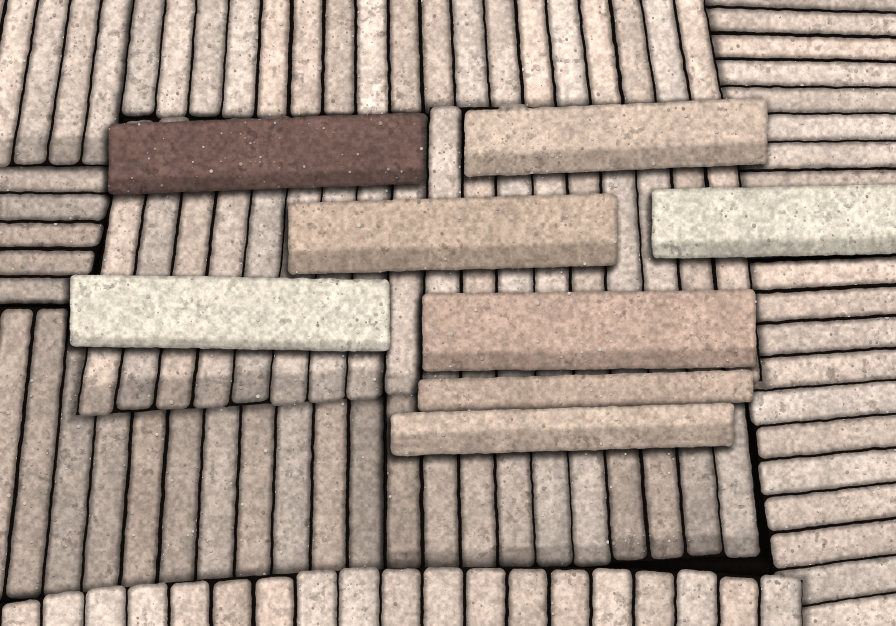
Reproduce this texture procedurally as a WebGL 1 fragment shader.

```glsl
precision highp float;
uniform vec2 u_resolution;
#define SCENE vec2(7.68, 5.38)
#define CLAY vec3(.91, .84, .785)
#define PALE vec3(.93, .89, .815)
#define BURNT vec3(.47, .37, .34)
#define GAP_COLOR vec3(.07, .053, .045)
#define GAP .013
#define WOBBLE .022
#define FACE_SHADE .78
#define GRIT .46
float pixel;
float hash(vec2 p) {
  vec3 q = fract(p.xyx * .1031);
  q += dot(q, q.yzx + 33.33);
  return fract((q.x + q.y) * q.z);
}
float noise(vec2 p) {
  vec2 i = floor(p), f = fract(p);
  f *= f * (3. - 2. * f);
  return mix(mix(hash(i), hash(i + vec2(1, 0)), f.x),
             mix(hash(i + vec2(0, 1)), hash(i + 1.), f.x), f.y);
}
float fbm(vec2 p) {
  float sum = 0., amp = .5;
  for (int i = 0; i < 4; i++) {
    sum += amp * noise(p);
    p = mat2(1.6, 1.2, -1.2, 1.6) * p + 17.3;
    amp *= .5;
  }
  return sum;
}
float roundBox(vec2 p, vec2 halfSize, float r) {
  vec2 q = abs(p) - halfSize + r;
  return length(max(q, 0.)) + min(max(q.x, q.y), 0.) - r;
}
float cover(float d) { return 1. - smoothstep(-pixel, pixel, d); }
// Bricks side by side: u counts bricks, v runs along them from start to end
void course(inout vec3 col, float u, vec2 range, float pitch, float v,
            float start, float end, float face, float tone) {
  float id = floor(u), seed = floor(tone * 100.);
  float h = hash(vec2(id + 40., seed)), k = hash(vec2(id + 71., seed + 9.));
  float region = max(range.x - u, u - range.y) * pitch;
  float bed = max(region, max(start - v, v - end));
  col = mix(col * mix(.5, 1., smoothstep(0., .1, bed)), GAP_COLOR, cover(bed));
  start += .05 * (k - .5);
  end += .05 * (h - .5);
  float across = (fract(u) - .5) * pitch;
  vec2 halfSize = vec2(pitch * .5 - GAP * (.4 + k), (end - start) * .5);
  float d = roundBox(vec2(across, v - (start + end) * .5), halfSize, .06);
  vec3 c = CLAY * tone * (.91 + .16 * h) * mix(vec3(1), vec3(1., .97, .95), k);
  c *= mix(1., FACE_SHADE, smoothstep(-.03, .03, v - end + face));
  c *= mix(.6, 1., smoothstep(0., .05, -d)) * (1. - .1 * smoothstep(0., .5, across / pitch));
  col = mix(col, c, cover(max(d, region)));
}
// Single brick on top: cast shadow, upper side and front face
void loose(inout vec3 col, vec2 p, vec2 center, vec2 halfSize, float slope, vec3 tint, float face) {
  vec2 q = p - center;
  q.y -= slope * q.x;
  col *= mix(.22, 1., smoothstep(-.03, .07, roundBox(q - vec2(-.02, .03), halfSize, .06)));
  float d = roundBox(q, halfSize, .05), ridge = q.y - halfSize.y + face;
  vec3 c = tint * mix(1., FACE_SHADE, smoothstep(-.03, .03, ridge));
  c *= mix(.78, 1., smoothstep(0., .04, -d));
  col = mix(col, c, cover(d));
}
// Scattered pebbles, each lit above and shaded below
void pebbles(inout vec3 col, vec2 p, float scale, float amount) {
  vec2 cell = floor(p * scale);
  float h = hash(cell + scale), k = hash(cell + scale + 50.);
  vec2 q = fract(p * scale) - .5 - .4 * (vec2(k, fract(k * 37.)) - .5);
  float r = .1 + .16 * fract(h * 91.), edge = pixel * scale;
  float on = step(h, amount) * smoothstep(.15, .4, col.r);
  col *= 1. - .35 * on * (1. - smoothstep(r - edge, r + edge, length(q - vec2(.03, .1))));
  vec3 stone = mix(vec3(.6, .53, .48), vec3(.95, .92, .88), k);
  col = mix(col, stone, on * .8 * (1. - smoothstep(r - edge, r + edge, length(q))));
}
void main() {
  vec2 g = vec2(gl_FragCoord.x, u_resolution.y - gl_FragCoord.y) / u_resolution * SCENE;
  pixel = SCENE.y / u_resolution.y * .7;
  vec2 p = g + WOBBLE * (vec2(fbm(g * 12.), fbm(g * 12. + 60.)) - .47);
  float x = p.x, y = p.y;
  vec3 col = GAP_COLOR;
  // Sideways stacks at right and left
  float layer = log(1. + .114 * max(y + .035 * (y - 1.) * (x - 6.9), -.5)) / .024 - .4;
  course(col, layer, vec2(-4, 24), .21 + .024 * y, x, 5.97 + .135 * y, 9., 0., .985);
  course(col, (y - 1.42) / .24, vec2(0, 5), .24, x, -1., 1.02 - .27 * (y - 1.5), 0., .845);
  // Upright courses, fanning out towards the viewer
  float pitch = .31 * (1. + .035 * (y - 3.6)), u = (x - 3.3) / pitch;
  course(col, u, vec2(-12, 0), pitch, y, 2.64, 5.15, .06, .805);
  course(col, u, vec2(0, 10), pitch, y, 3., 4.94 - .055 * (x - 3.3), .18, .825);
  pitch = .272 * (1. + .06 * y);
  u = (x - 3.05) / pitch;
  course(col, u, vec2(-13, -7), pitch, y, -1., 1.42, .24, .985);
  course(col, u, vec2(-7, 11), pitch, y, -1., 1.02, .03, 1.015);
  pitch = .298 * (1. + .05 * (y - 1.5));
  u = (x - 4.2) / pitch - .2;
  course(col, u, vec2(-11, -3), pitch, y, 1.02, 3.57 - .06 * (x - .65), .27, .945);
  course(col, u, vec2(-3, -2), pitch, y, .98, 3.37, .18, .915);
  course(col, u, vec2(-2, 7), pitch, y, .92, 3.28, .05, .935);
  float crest = 4.87 + .017 * (x - 4.3) * (x - 4.3);
  course(col, x / .362, vec2(-1, 19), .362, y, crest, 6., 0., .995);
  // Loose bricks
  loose(col, p, vec2(2.28, 1.32), vec2(1.35, .305), -.036, BURNT, .13);
  loose(col, p, vec2(5.28, 1.18), vec2(1.3, .285), -.044, CLAY * vec3(.95, .92, .89), .19);
  loose(col, p, vec2(3.88, 2.01), vec2(1.41, .31), -.028, CLAY * vec3(.9, .86, .82), .2);
  loose(col, p, vec2(6.8, 1.9), vec2(1.21, .3), -.02, PALE, .14);
  loose(col, p, vec2(1.97, 2.69), vec2(1.37, .31), .018, PALE, .08);
  loose(col, p, vec2(5.05, 2.84), vec2(1.43, .335), -.012, CLAY * vec3(.89, .83, .8), .16);
  loose(col, p, vec2(5.02, 3.36), vec2(1.44, .14), -.03, CLAY * vec3(.87, .83, .8), .05);
  loose(col, p, vec2(4.82, 3.69), vec2(1.47, .185), -.031, CLAY * vec3(.96, .93, .9), .19);
  // Weathering, dust and gravel
  float dirt = fbm(g * 3.7);
  col *= 1. + GRIT * (fbm(g * 29.) - .47) + .2 * (dirt - .47);
  col *= 1. - .2 * smoothstep(.56, .72, fbm(g * 17. + 8.)) * smoothstep(.35, .6, dirt);
  pebbles(col, g, 24., .12 * smoothstep(.35, .65, dirt));
  pebbles(col, g + 3.7, 15., .04);
  gl_FragColor = vec4(clamp(col, 0., 1.), 1.);
}
```
